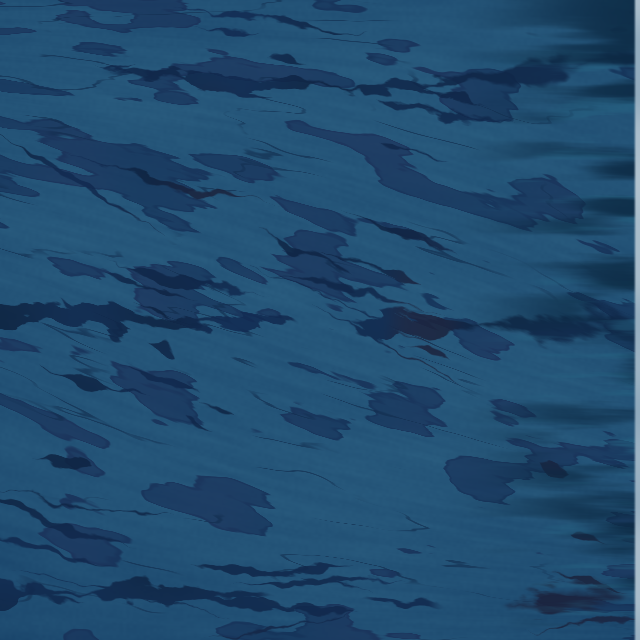
This texture is drawn by a WebGL 2 fragment shader. Its source:

```glsl
#version 300 es
precision highp float;
// Weathered blue bark: slanted cracks, ragged flakes and a frayed right side with a pale rim.
uniform vec2 u_resolution;
out vec4 fragColor;

float hash(vec2 p) {
    vec3 q = fract(p.xyx * vec3(0.1031, 0.1030, 0.0973));
    q += dot(q, q.yzx + 33.33);
    return fract((q.x + q.y) * q.z);
}

float noise(vec2 p) {
    vec2 cell = floor(p), f = fract(p);
    f = f * f * (3.0 - 2.0 * f);
    return mix(mix(hash(cell), hash(cell + vec2(1, 0)), f.x),
               mix(hash(cell + vec2(0, 1)), hash(cell + vec2(1, 1)), f.x), f.y);
}

float fbm(vec2 p) {
    float sum = 0.0, amp = 0.5;
    for (int i = 0; i < 5; i++) {
        sum += amp * noise(p);
        p = mat2(1.6, 0.25, -0.25, 1.9) * p + 17.3;
        amp *= 0.5;
    }
    return sum / 0.97;
}

// Tapered crack centred on the origin, with a ragged half width.
float crack(vec2 q, float angle, float halfLength, float halfWidth) {
    float c = cos(angle), s = sin(angle);
    q = vec2(c * q.x + s * q.y, c * q.y - s * q.x);
    float taper = 1.0 - q.x * q.x / (halfLength * halfLength);
    return 1.0 - smoothstep(-0.0015, 0.0018, abs(q.y) - halfWidth * taper);
}

void main() {
    vec2 p = gl_FragCoord.xy / u_resolution;
    float fray = smoothstep(0.68, 1.0, p.x);

    // Grain slopes down to the right in the middle and levels out above and below.
    float slope = 1.3 * p.y * (1.0 - p.y);
    vec2 grain = vec2(p.x, p.y + slope * (p.x - 0.5));
    vec2 warped = p + vec2(0.0, 0.05 * (fbm(p * 7.0) - 0.5) + 0.02 * (fbm(p * 38.0 + 5.0) - 0.5));
    float ragged = 0.25 + 1.7 * smoothstep(0.3, 0.72, fbm(grain * vec2(22.0, 45.0) + 9.0));

    // Base tone: a lighter middle, soft clouds and fine fibres.
    float fibre = fbm(grain * vec2(9.0, 95.0)) - 0.5;
    float cloud = fbm(grain * vec2(2.5, 6.0) + 31.0) - 0.5;
    float light = 0.78 - 0.9 * dot(p - vec2(0.48, 0.58), p - vec2(0.48, 0.58));
    light += 0.55 * cloud + 0.45 * fibre + 0.12 * (noise(p * 190.0) - 0.5);
    vec3 color = mix(vec3(0.10, 0.27, 0.42), vec3(0.165, 0.365, 0.50), clamp(light, 0.0, 1.15));

    // Ragged flakes gathered in patches, each with a darker rim.
    float flake = fbm(grain * vec2(8.0, 24.0) + 3.0);
    float patches = smoothstep(0.42, 0.62, fbm(p * vec2(4.0, 6.0) + 12.0));
    float level = flake + 0.09 * patches;
    float flakeMask = smoothstep(0.665, 0.685, level);
    float flakeRim = flakeMask * (1.0 - smoothstep(0.69, 0.72, level));
    vec3 flakeColor = mix(vec3(0.075, 0.19, 0.34), vec3(0.11, 0.19, 0.35), noise(p * 9.0));
    color = mix(color, flakeColor, 0.65 * flakeMask + 0.2 * flakeRim);

    // Hairlines along contours of the stretched noise.
    float contour = abs(fbm(grain * vec2(4.0, 19.0) + 51.0) - 0.5);
    float hair = (1.0 - smoothstep(0.003, 0.014, contour)) * smoothstep(0.46, 0.62, fbm(grain * vec2(9.0, 15.0) + 70.0));
    color = mix(color, vec3(0.07, 0.18, 0.31), 0.65 * hair * (1.0 - 0.7 * fray));

    // Scattered slanted cracks.
    float cracks = 0.0;
    for (int i = 0; i < 42; i++) {
        float id = float(i) + 1.0;
        vec2 center = vec2(hash(vec2(id, 3.7)), hash(vec2(id, 11.2)));
        float size = hash(vec2(id, 23.9));
        float angle = -1.7 * center.y * (1.0 - center.y) + 0.45 * (hash(vec2(id, 41.3)) - 0.5);
        float halfLength = 0.02 + 0.13 * size * size;
        float halfWidth = 0.0015 + 0.0055 * hash(vec2(id, 57.1));
        cracks = max(cracks, crack(warped - center, angle, halfLength, halfWidth * ragged));
    }

    // Three long broken seams cross the sheet.
    for (int i = 0; i < 3; i++) {
        float id = float(i);
        float height = 0.06 + 0.42 * id + 0.07 * (noise(vec2(p.x * 3.0, id * 7.0 + 2.0)) - 0.5);
        float swell = smoothstep(0.25, 0.85, noise(vec2(p.x * 8.0, id * 13.0 + 4.0)));
        float halfWidth = ragged * (0.014 * swell + 0.001);
        float blur = 0.002 + 0.012 * fray;
        float seam = 1.0 - smoothstep(-blur, blur, abs(warped.y - height) - halfWidth);
        cracks = max(cracks, seam * smoothstep(0.0, 0.15, swell));
    }
    vec3 crackColor = mix(vec3(0.05, 0.13, 0.24), vec3(0.07, 0.17, 0.33), noise(p * 8.0 + 20.0));
    crackColor = mix(crackColor, vec3(0.13, 0.13, 0.22), 0.7 * smoothstep(0.6, 0.9, noise(p * 6.0 + 44.0)));
    color = mix(color, crackColor, 0.85 * cracks);

    // Soft level streaks darken the frayed side, with some teal between them.
    float streak = fbm(vec2(p.x * 5.0, p.y * 34.0) + 80.0);
    float teal = smoothstep(0.55, 0.75, fbm(vec2(p.x * 9.0, p.y * 70.0) + 95.0));
    color = mix(color, vec3(0.15, 0.40, 0.52), 0.5 * fray * teal);
    color = mix(color, vec3(0.045, 0.16, 0.26), 0.85 * fray * smoothstep(0.42, 0.72, streak));

    // Pale rim.
    vec3 rim = mix(vec3(0.54, 0.65, 0.73), vec3(0.70, 0.77, 0.82), noise(vec2(3.0, p.y * 14.0)));
    color = mix(color, rim, smoothstep(0.989, 0.995, p.x));
    fragColor = vec4(color, 1.0);
}
```
